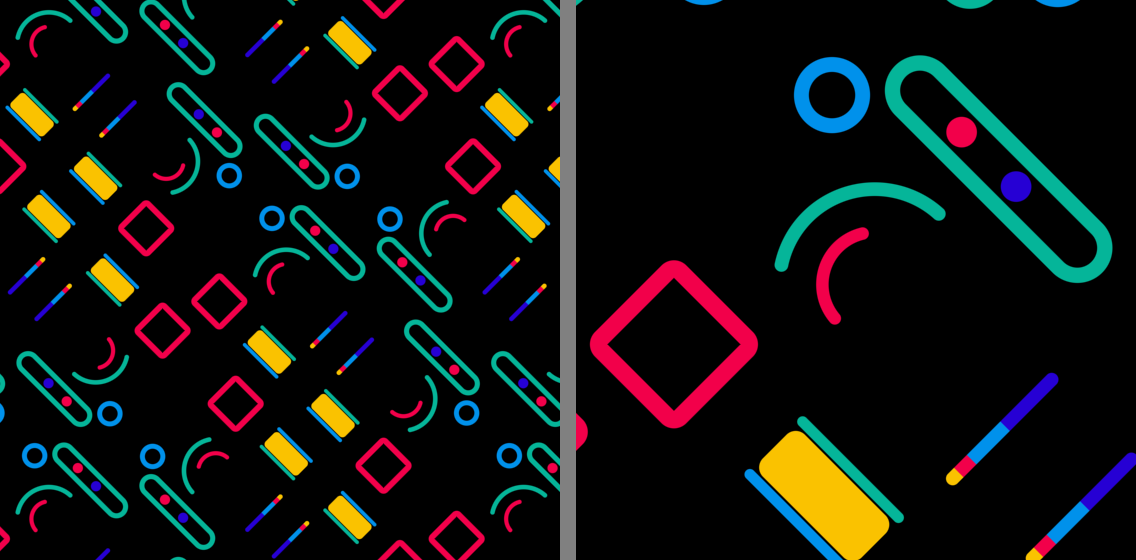
Left: the whole. Right: its middle third, enlarged.
Reproduce this pattern procedurally as a WebGL 2 fragment shader.

```glsl
#version 300 es
precision highp float;
// Diagonal repeat of neon capsules, rings, diamonds, blocks, sticks and arcs on black.

uniform vec2 u_resolution;
out vec4 fragColor;

const vec3 BLACK  = vec3(0.0);
const vec3 TEAL   = vec3(0.02, 0.71, 0.60);
const vec3 RED    = vec3(0.95, 0.00, 0.29);
const vec3 YELLOW = vec3(0.98, 0.76, 0.00);
const vec3 BLUE   = vec3(0.00, 0.57, 0.92);
const vec3 VIOLET = vec3(0.15, 0.00, 0.83);

const float REPEAT = 0.8477;       // horizontal repeat, in canvas heights
const float MIRROR_SUM = 0.886;    // x + mirrored x
const vec2  GLIDE = vec2(0.25, 0.473);

// Offset from the nearest periodic copy of a centre.
vec2 offsetFrom(vec2 p, vec2 center) {
  vec2 d = p - center;
  return d - round(d);
}

// Distance to a segment along x, centred on the origin.
float segmentX(vec2 p, float halfLength) {
  return length(vec2(max(abs(p.x) - halfLength, 0.0), p.y));
}

float roundedBox(vec2 p, vec2 halfSize, float radius) {
  vec2 d = abs(p) - halfSize + radius;
  return length(max(d, 0.0)) + min(max(d.x, d.y), 0.0) - radius;
}

// Distance to the centre line of an arc facing a given angle.
float arcLine(vec2 p, float radius, float facing, float aperture) {
  float c = cos(facing), s = sin(facing);
  p = vec2(c * p.x + s * p.y, abs(c * p.y - s * p.x));
  vec2 tip = radius * vec2(cos(aperture), sin(aperture));
  bool inside = atan(p.y, p.x) < aperture;
  return inside ? abs(length(p) - radius) : length(p - tip);
}

vec3 paint(vec3 base, vec3 ink, float dist, float soft) {
  return mix(base, ink, smoothstep(soft, -soft, dist));
}

vec3 drawCapsule(vec3 col, vec2 p, float soft) {
  float outline = abs(segmentX(p, 0.1106) - 0.0272) - 0.0076;
  col = paint(col, TEAL, outline, soft);
  col = paint(col, RED, length(p + vec2(0.052, 0.0)) - 0.0152, soft);
  return paint(col, VIOLET, length(p - vec2(0.0245, 0.0)) - 0.0152, soft);
}

vec3 drawBlock(vec3 col, vec2 p, float soft) {
  col = paint(col, YELLOW, roundedBox(p, vec2(0.0695, 0.0295), 0.013), soft);
  float rails = segmentX(vec2(p.x, abs(p.y) - 0.037), 0.0673) - 0.0054;
  return paint(col, p.y > 0.0 ? TEAL : BLUE, rails, soft);
}

vec3 drawStick(vec3 col, vec2 p, float soft) {
  vec3 ink = paint(VIOLET, BLUE, p.y - 0.004, soft);
  ink = paint(ink, RED, p.y + 0.043, soft);
  ink = paint(ink, YELLOW, p.y + 0.061, soft);
  return paint(col, ink, segmentX(p.yx, 0.0695) - 0.0067, soft);
}

vec3 drawArcs(vec3 col, vec2 p, float soft) {
  col = paint(col, TEAL, arcLine(p, 0.0947, 2.67, 1.05) - 0.0068, soft);
  return paint(col, RED, arcLine(p, 0.052, 3.61, 1.02) - 0.0062, soft);
}

// One of each shape, periodic over the unit cell.
vec3 drawMotif(vec3 col, vec2 p, float soft) {
  col = drawCapsule(col, offsetFrom(p, vec2(0.202, 0.178)), soft);
  col = drawBlock(col, offsetFrom(p, vec2(0.309, 0.826)), soft);
  col = drawStick(col, offsetFrom(p, vec2(0.387, 0.998)), soft);
  col = drawArcs(col, offsetFrom(p, vec2(0.196, 0.010)), soft);
  float ring = abs(length(offsetFrom(p, vec2(0.033, 0.113))) - 0.0304) - 0.0074;
  col = paint(col, BLUE, ring, soft);
  vec2 d = offsetFrom(p, vec2(0.097, 0.827));
  float diamond = abs(roundedBox(d, vec2(0.0554), 0.0087)) - 0.0087;
  return paint(col, RED, diamond, soft);
}

void main() {
  // Diagonal axes: x runs down-right, y runs up-right.
  vec2 uv = gl_FragCoord.xy / u_resolution.y;
  uv.y = 1.0 - uv.y;
  vec2 cell = vec2(uv.x + uv.y, uv.x - uv.y) / REPEAT;
  float soft = 1.2 / (u_resolution.y * REPEAT);

  // Four copies: plain, mirrored, glided, and both.
  vec3 col = BLACK;
  for (int i = 0; i < 4; i++) {
    vec2 p = cell;
    if (i >= 2) p = vec2(p.x - GLIDE.x, GLIDE.y - p.y);
    if (i % 2 == 1) p.x = MIRROR_SUM - p.x;
    col = drawMotif(col, p, soft);
  }
  fragColor = vec4(col, 1.0);
}
```
